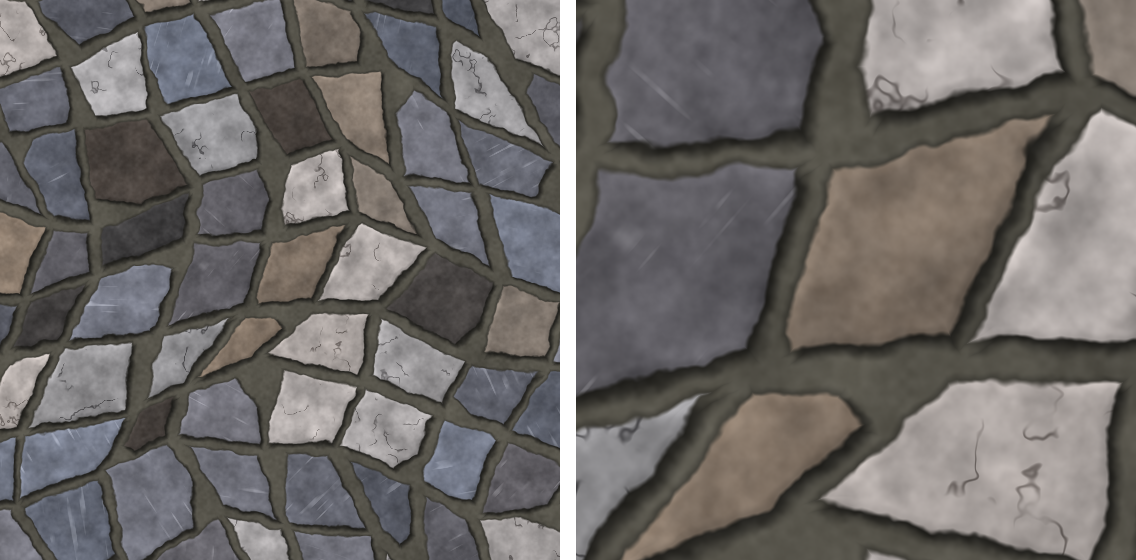
Left: the whole. Right: its middle third, enlarged.
Write a WebGL 2 fragment shader that draws this texture.

```glsl
#version 300 es
precision highp float;

uniform vec2 u_resolution;
out vec4 fragColor;

float hash(vec2 p) {
  return fract(sin(dot(p, vec2(127.1, 311.7))) * 43758.5453);
}

vec2 hash2(vec2 p) {
  return vec2(hash(p), hash(p + 57.3));
}

float noise(vec2 p) {
  vec2 i = floor(p), f = fract(p);
  f = f * f * (3.0 - 2.0 * f);
  return mix(mix(hash(i), hash(i + vec2(1, 0)), f.x),
             mix(hash(i + vec2(0, 1)), hash(i + vec2(1, 1)), f.x), f.y);
}

float fbm(vec2 p) {
  float sum = 0.0, amp = 0.5;
  for (int i = 0; i < 4; i++) {
    sum += amp * noise(p);
    p = mat2(1.6, 1.2, -1.2, 1.6) * p + 3.7;
    amp *= 0.5;
  }
  return sum / 0.9375;
}

mat2 rotation(float a) {
  return mat2(cos(a), sin(a), -sin(a), cos(a));
}

// Shared corner of four neighbouring stones, bent and jittered off the grid
vec2 corner(vec2 id) {
  vec2 bend = 0.55 * vec2(sin(id.y * 0.95 + 0.6), sin(id.x * 0.85 + 2.0));
  return id + bend + 0.56 * (hash2(id) - 0.5);
}

// Signed distance to one stone: four inset sides and one random chipped side
float stoneDistance(vec2 p, vec2 id) {
  vec2 steps[4] = vec2[4](vec2(0, 0), vec2(1, 0), vec2(1, 1), vec2(0, 1));
  vec2 center = vec2(0.0);
  float d = -9.0;
  for (int i = 0; i < 4; i++) {
    vec2 a = corner(id + steps[i]);
    vec2 side = corner(id + steps[(i + 1) % 4]) - a;
    float inset = 0.045 + 0.065 * hash(id + float(i) * 7.1);
    d = max(d, dot(p - a, normalize(vec2(side.y, -side.x))) + inset);
    center += 0.25 * a;
  }
  vec2 chip = rotation(6.283 * hash(id + 4.4)) * vec2(1, 0);
  return max(d, dot(p - center, chip) - 0.36 - 0.25 * hash(id + 8.8));
}

// Nearest stone: distance in x, grid id in yz
vec3 nearestStone(vec2 p) {
  vec3 best = vec3(9.0, 0.0, 0.0);
  for (int y = -2; y <= 2; y++) {
    for (int x = -2; x <= 2; x++) {
      vec2 id = floor(p) + vec2(x, y);
      float d = stoneDistance(p, id);
      if (d < best.x) best = vec3(d, id);
    }
  }
  return best;
}

vec3 stoneColor(vec2 p, vec2 id) {
  float kind = hash(id + 21.7);
  vec2 q = rotation(6.283 * hash(id + 2.9)) * p + 13.0 * hash2(id + 6.1);
  float pale = step(0.72, kind) * step(kind, 0.92);
  float blue = step(kind, 0.52);

  vec3 color = vec3(0.44, 0.45, 0.495);
  if (kind > 0.30) color = vec3(0.365, 0.37, 0.405);
  if (kind > 0.52) color = vec3(0.285, 0.27, 0.265);
  if (kind > 0.72) color = vec3(0.63, 0.615, 0.615);
  if (kind > 0.92) color = vec3(0.52, 0.47, 0.425);
  color *= 0.91 + 0.18 * hash(id + 33.0);
  color += (hash(id + 41.0) - 0.5) * vec3(0.03, 0.0, -0.03);

  // Mottled surface
  color *= 0.76 + 0.48 * fbm(q * 4.5);
  color += 0.07 * (fbm(q * 13.0) - 0.5);

  // Pale scratches on the blue stones
  float streak = smoothstep(0.76, 0.95, noise(q * vec2(3.0, 24.0)));
  color += 0.13 * blue * streak * smoothstep(0.4, 0.65, fbm(q * 3.0 + 5.0));

  // Dark broken cracks in the pale stones
  float crack = 1.0 - smoothstep(0.0, 0.025, abs(fbm(q * 3.2 + 9.0) - 0.5));
  color -= 0.24 * pale * crack * smoothstep(0.48, 0.65, noise(q * 5.0));
  return color;
}

void main() {
  vec2 uv = gl_FragCoord.xy / u_resolution;
  vec2 p = uv * 7.4 + 3.0;

  // Rough, slightly chipped outlines
  vec2 rough = vec2(fbm(p * 5.0), fbm(p * 5.0 + 31.0)) - 0.5;
  vec2 q = p + 0.11 * rough;
  vec3 stone = nearestStone(q);
  float lifted = nearestStone(q + vec2(-0.035, 0.04)).x;

  // Sandy joints with shadow to the lower right of each stone
  vec3 joint = vec3(0.335, 0.325, 0.29) * (0.84 + 0.32 * fbm(p * 3.0));
  joint += 0.05 * (fbm(p * 14.0) - 0.5);
  joint *= mix(0.52, 1.0, smoothstep(-0.025, 0.045, lifted));
  joint *= mix(0.72, 1.0, smoothstep(0.0, 0.045, stone.x));

  // Stone face with a worn rim, lit from the upper left
  vec3 face = stoneColor(p, stone.yz);
  float rim = smoothstep(-0.06, -0.01, stone.x);
  face *= 1.0 + rim * clamp((lifted - stone.x) * 2.6, -0.16, 0.10);

  vec3 color = mix(face, joint, smoothstep(-0.014, 0.014, stone.x));
  color += 0.035 * (noise(uv * 180.0) - 0.5);
  fragColor = vec4(color, 1.0);
}
```
